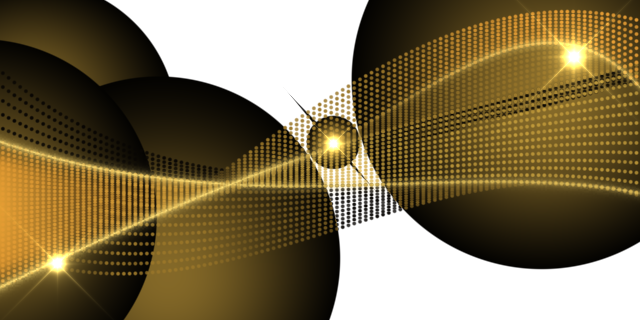
Reproduce this background procedurally as a WebGL 1 fragment shader.

```glsl
precision highp float;
uniform vec2 u_resolution;

#define DOT_RADIUS 0.0056
#define COLUMN_STEP 0.0180
#define CROSSING_X 0.73
#define DISC_GOLD vec3(0.53, 0.42, 0.16)
#define DISC_EDGE vec3(0.012, 0.009, 0.003)
#define DOT_GOLD vec3(0.80, 0.64, 0.24)
#define DOT_AMBER vec3(0.90, 0.61, 0.20)
#define DOT_BRONZE vec3(0.60, 0.46, 0.16)
#define DOT_DARK vec3(0.03, 0.02, 0.01)
#define SHINE vec3(1.0, 0.88, 0.47)

float hash(vec2 p) {
  vec3 q = fract(vec3(p.xyx) * 0.1031);
  q += dot(q, q.yzx + 33.33);
  return fract((q.x + q.y) * q.z);
}

float pixelSize() { return 1.0 / u_resolution.y; }

// Quartic through five heights at x = 0, 0.5, 1, 1.5 and 2
float curve(float x, float a, float b, float c, float d, float e) {
  float s = x * 2.0;
  float d2 = c - 2.0 * b + a;
  float d3 = d - 3.0 * c + 3.0 * b - a;
  float d4 = e - 4.0 * d + 6.0 * c - 4.0 * b + a;
  return a + s * (b - a + (s - 1.0) / 2.0 * (d2 + (s - 2.0) / 3.0 * (d3 + (s - 3.0) / 4.0 * d4)));
}

float flatRidge(float x) { return curve(x, 0.557, 0.443, 0.419, 0.432, 0.396); }
float risingRidge(float x) { return curve(x, 0.102, 0.333, 0.526, 0.674, 0.805); }
float archRidge(float x) { return curve(x, 0.102, 0.331, 0.531, 0.812, 0.727); }
float topEdge(float x) { return curve(x, 0.102, 0.328, 0.674, 0.922, 0.935); }
float bottomEdge(float x) { return curve(x, 0.220, 0.151, 0.268, 0.406, 0.388); }
float darkEdge(float x) { return curve(x, 0.779, 0.510, 0.443, 0.450, 0.450); }

// Shaded ball: lit around the focus, dark at the rim
vec3 disc(vec3 col, vec2 p, vec2 center, float radius, vec2 focus) {
  float r = length(p - center);
  float d = length(p - focus) / radius;
  float light = max(1.0 - r * r / (radius * radius), 0.0) * exp(-0.9 * d * d);
  float mask = 1.0 - smoothstep(-pixelSize(), pixelSize(), r - radius);
  return mix(col, mix(DISC_EDGE, DISC_GOLD, light), mask);
}

// Dots of one column, spread evenly between two heights
float dots(vec2 p, float column, float low, float high, float rows) {
  float gap = (high - low) / rows;
  gap = (gap < 0.0 ? -1.0 : 1.0) * max(abs(gap), 0.0004);
  float row = clamp(floor((p.y - low) / gap + 0.5), 0.0, rows);
  float d = length(p - vec2((column + 0.5) * COLUMN_STEP, low + row * gap));
  float mask = 1.0 - smoothstep(-pixelSize(), pixelSize(), d - DOT_RADIUS);
  return mask * (0.78 + 0.22 * hash(vec2(column, row)));
}

float ridgeGlow(float offset, float width) { return exp(-abs(offset) / width); }

// Hot core, soft halo and four diagonal rays
vec3 star(vec2 p, vec2 center, float size) {
  vec2 q = (p - center) / size;
  float r = length(q);
  vec2 diagonal = abs(vec2(q.x + q.y, q.x - q.y)) * 0.707;
  float rays = exp(-min(diagonal.x, diagonal.y) * 70.0) * exp(-r * 2.6);
  float axes = exp(-min(abs(q.x), abs(q.y)) * 45.0) * exp(-r * 7.0);
  return SHINE * (1.5 * exp(-r * r * 90.0) + 0.55 * exp(-r * 6.0) + 0.6 * rays + 0.5 * axes);
}

void main() {
  vec2 p = gl_FragCoord.xy / u_resolution.y;
  vec3 col = vec3(1.0);

  // Balls, back to front
  col = disc(col, p, vec2(0.104, 0.609), 0.450, vec2(0.08, 0.72));
  col = disc(col, p, vec2(0.495, 0.193), 0.568, vec2(0.56, 0.08));
  col = disc(col, p, vec2(-0.065, 0.323), 0.555, vec2(-0.02, 0.36));
  col = disc(col, p, vec2(1.693, 0.753), 0.594, vec2(1.69, 0.62));

  // Small ball crossed by a tapered needle
  vec2 n = p - vec2(1.036, 0.558);
  float along = dot(n, vec2(0.665, -0.747));
  float across = abs(dot(n, vec2(0.747, 0.665)));
  float taper = 0.009 * (1.0 - abs(along) / 0.177);
  col = mix(col, DISC_EDGE, 1.0 - smoothstep(-pixelSize(), pixelSize(), across - taper));
  col = disc(col, p, vec2(1.042, 0.555), 0.083, vec2(1.042, 0.555));
  float paper = smoothstep(0.5, 0.9, col.b);

  // Warm haze inside the left loop
  float inLoop = smoothstep(0.0, 0.08, flatRidge(p.x) - p.y) * smoothstep(0.0, 0.08, p.y - risingRidge(p.x));
  col += vec3(0.36, 0.20, 0.04) * inLoop * exp(-p.x * 3.5);

  // Heights at the centre of the dot column
  float column = floor(p.x / COLUMN_STEP);
  float x = (column + 0.5) * COLUMN_STEP;
  float flatY = flatRidge(x);
  float riseY = risingRidge(x);
  float archY = archRidge(x);
  float leftSide = 1.0 - step(CROSSING_X, x);
  float fan = smoothstep(0.60, 0.80, x);

  // Dotted veils
  col = mix(col, DOT_DARK, dots(p, column, flatY, darkEdge(x), 5.0) * leftSide);
  float shadowBand = dots(p, column, riseY - 0.055, riseY, 5.0) * smoothstep(1.05, 1.25, x);
  col = mix(col, DOT_DARK, shadowBand);
  vec3 lowerTone = mix(DOT_BRONZE * mix(1.0, 0.75, fan), DOT_DARK, paper);
  col = mix(col, lowerTone, dots(p, column, bottomEdge(x), flatY, 10.0) * smoothstep(0.1, 0.4, x));
  vec3 loopTone = mix(DOT_GOLD, DOT_AMBER, leftSide * (1.0 - x));
  col = mix(col, loopTone, dots(p, column, riseY, flatY, mix(13.0, 28.0, leftSide)) * 0.85);
  col = mix(col, DOT_BRONZE, dots(p, column, riseY, archY, 9.0) * fan * 0.8);
  vec3 upperTone = mix(DOT_BRONZE, DOT_AMBER, smoothstep(1.1, 1.7, x));
  col = mix(col, upperTone, dots(p, column, archY, topEdge(x), 9.0) * fan);

  // Shining ridges
  float grain = 0.7 + 0.3 * hash(floor(p / 0.006));
  float flatShine = ridgeGlow(p.y - flatRidge(p.x), 0.010) * mix(0.95, 0.55, smoothstep(0.6, 1.1, p.x));
  float riseShine = ridgeGlow(p.y - risingRidge(p.x), 0.012) * (1.0 - smoothstep(0.75, 1.25, p.x));
  float archShine = ridgeGlow(p.y - archRidge(p.x), 0.010) * smoothstep(1.0, 1.7, p.x) * 0.7;
  col = mix(col, SHINE, clamp(max(max(flatShine, riseShine), archShine) * grain, 0.0, 1.0));

  // Stars
  col += star(p, vec2(1.794, 0.822), 0.26);
  col += star(p, vec2(1.042, 0.552), 0.16);
  col += star(p, vec2(0.180, 0.175), 0.20);

  gl_FragColor = vec4(clamp(col, 0.0, 1.0), 1.0);
}
```
